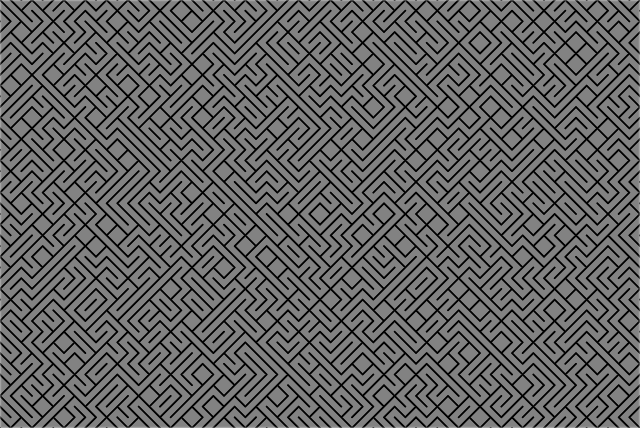
A WebGL 2 fragment shader for this pattern:

```glsl
#version 300 es
precision highp float;
// A maze of diagonal strokes: every square cell of a regular grid holds one
// of its two diagonals, chosen by a hash. Strokes are round-capped segments,
// so neighbouring cells join cleanly. A faint pale rim frames the canvas.

#define ROWS 40.0            // cells over the canvas height
#define RISING_SHARE 0.5     // share of cells with a rising diagonal
#define HALF_WIDTH 0.087     // half the stroke width, in cells
#define EDGE_SOFTNESS 0.86   // width of the stroke edge, in output pixels
#define RIM_WIDTH 0.00292    // rim width, in canvas heights
#define RIM_STRENGTH 0.27    // how far the rim fades to white
#define GROUND_COLOR vec3(0.508)
#define STROKE_COLOR vec3(0.004)

uniform vec2 u_resolution;
out vec4 fragColor;

// Integer hash of a cell, giving a value from 0 to 1
float hashCell(vec2 cell) {
    uvec2 q = uvec2(ivec2(cell) + 64) * uvec2(1597u, 3821u);
    uint h = q.x ^ (q.y << 9);
    h = (h ^ (h >> 16)) * 0x7feb352du;
    h = (h ^ (h >> 15)) * 0x846ca68bu;
    h ^= h >> 16;
    return float(h >> 8) / 16777216.0;
}

// Distance from p to the segment between a and b
float segmentDistance(vec2 p, vec2 a, vec2 b) {
    vec2 ab = b - a;
    float t = clamp(dot(p - a, ab) / dot(ab, ab), 0.0, 1.0);
    return length(p - a - t * ab);
}

// Distance to the nearest diagonal, with neighbours checked for their caps
float mazeDistance(vec2 p) {
    vec2 home = floor(p);
    float nearest = 1.0;
    for (int y = -1; y <= 1; y++) {
        for (int x = -1; x <= 1; x++) {
            vec2 cell = home + vec2(x, y);
            float rising = step(hashCell(cell), RISING_SHARE);
            vec2 start = cell + vec2(0.0, 1.0 - rising);
            vec2 end = cell + vec2(1.0, rising);
            nearest = min(nearest, segmentDistance(p, start, end));
        }
    }
    return nearest;
}

void main() {
    // Whole cells fill the canvas in both directions
    float columns = max(1.0, floor(ROWS * u_resolution.x / u_resolution.y + 0.5));
    vec2 p = gl_FragCoord.xy / u_resolution * vec2(columns, ROWS);

    // Strokes
    float softness = EDGE_SOFTNESS * ROWS / u_resolution.y;
    float ink = clamp((HALF_WIDTH - mazeDistance(p)) / softness + 0.5, 0.0, 1.0);
    vec3 color = mix(GROUND_COLOR, STROKE_COLOR, ink);

    // Pale rim
    vec2 toEdge = min(gl_FragCoord.xy, u_resolution - gl_FragCoord.xy);
    float inset = min(toEdge.x, toEdge.y);
    float rim = clamp(RIM_WIDTH * u_resolution.y - inset + 0.5, 0.0, 1.0);
    color = mix(color, vec3(1.0), rim * RIM_STRENGTH);

    fragColor = vec4(color, 1.0);
}
```
